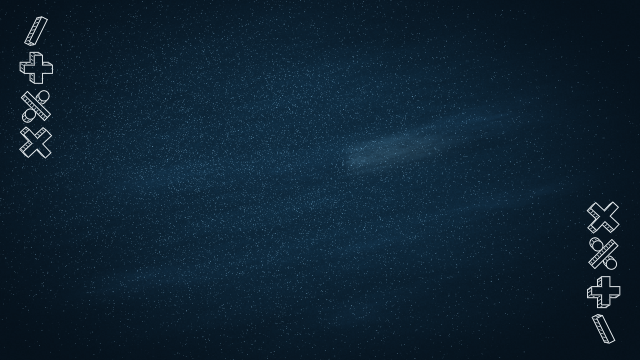
A Shadertoy shader for this texture:

```glsl
// Dusty navy chalkboard with smears and two columns of hatched block arithmetic signs.

float hash(vec2 p) {
    vec3 q = fract(vec3(p.xyx) * 0.1031);
    q += dot(q, q.yzx + 33.33);
    return fract((q.x + q.y) * q.z);
}

float noise(vec2 p) {
    vec2 i = floor(p), f = fract(p);
    f = f * f * (3.0 - 2.0 * f);
    return mix(mix(hash(i), hash(i + vec2(1, 0)), f.x),
               mix(hash(i + vec2(0, 1)), hash(i + vec2(1, 1)), f.x), f.y);
}

float fbm(vec2 p) {
    float sum = 0.0, amp = 0.5;
    for (int i = 0; i < 5; i++) {
        sum += amp * noise(p);
        p = p * 2.03 + 17.3;
        amp *= 0.5;
    }
    return sum;
}

vec2 rotate(vec2 p, float a) {
    float c = cos(a), s = sin(a);
    return vec2(c * p.x + s * p.y, c * p.y - s * p.x);
}

float box(vec2 p, vec2 b) {
    vec2 d = abs(p) - b;
    return length(max(d, 0.0)) + min(max(d.x, d.y), 0.0);
}

float plusShape(vec2 p, vec2 b) {
    return min(box(p, b), box(p, b.yx));
}

// Soft elongated chalk smear, tilted along the wiping direction
float smear(vec2 p, vec2 centre, vec2 size) {
    vec2 q = rotate(p - centre, 0.2) / size;
    return exp(-dot(q, q));
}

// Front face of sign 0..3: slash, plus, percent, times
float signFace(vec2 p, int kind) {
    if (kind == 0) return box(rotate(p - vec2(0.14, 0.02), 1.11), vec2(0.84, 0.19));
    if (kind == 1) return plusShape(p - vec2(0.14, -0.06), vec2(0.85, 0.25));
    if (kind == 3) return plusShape(rotate(p - vec2(0.08, -0.06), 0.75), vec2(0.96, 0.23));
    float discs = min(length(p - vec2(0.48, 0.58)), length(p - vec2(-0.34, -0.52))) - 0.31;
    return min(discs, box(rotate(p - vec2(0.08, 0.06), -0.78), vec2(0.98, 0.14)));
}

// Anti-aliased line of a given half width
float stroke(float d, float halfWidth, float aa) {
    return 1.0 - smoothstep(halfWidth - 0.6 * aa, halfWidth + 0.6 * aa, abs(d));
}

float chalkSign(vec2 p, int kind, float aa) {
    vec2 depth = kind == 0 ? vec2(-0.28, -0.06) : kind == 1 ? vec2(-0.25, 0.17)
               : kind == 2 ? vec2(-0.17, -0.18) : vec2(-0.2, 0.15);
    float face = signFace(p, kind), solid = face;
    for (int i = 1; i <= 6; i++)
        solid = min(solid, signFace(p - depth * float(i) / 6.0, kind));
    float ink = max(stroke(face, 0.03, aa), stroke(solid, 0.03, aa));
    // Hatching on the extruded sides, parallel to the depth
    float across = dot(p, normalize(vec2(-depth.y, depth.x)));
    float hatch = stroke((fract(across / 0.19) - 0.5) * 0.19, 0.025, aa);
    hatch *= smoothstep(0.0, aa, face) * (1.0 - smoothstep(-aa, 0.0, solid));
    return max(ink, 0.8 * hatch);
}

void mainImage(out vec4 fragColor, in vec2 fragCoord) {
    vec2 uv = fragCoord / iResolution.xy;
    vec2 p = fragCoord / iResolution.y;
    float aspect = iResolution.x / iResolution.y;

    // Board with vignette and slanted wipe streaks
    float d = length((uv - vec2(0.47, 0.53)) / vec2(0.56, 0.62));
    float light = 1.0 - smoothstep(0.2, 1.15, d);
    vec2 wiped = rotate(p, 0.2);
    float streaks = fbm(wiped * vec2(3.0, 15.0));
    float fibres = fbm(wiped * vec2(14.0, 90.0) + 5.0);
    float tone = light * (0.66 + 0.6 * streaks) + 0.25 * light * (fibres - 0.48);
    vec3 col = mix(vec3(0.022, 0.068, 0.108), vec3(0.058, 0.166, 0.245), tone);

    // Broad faint smears
    float haze = 0.6 * smear(p, vec2(1.33, 0.66), vec2(0.17, 0.045))
               + 0.4 * smear(p, vec2(0.86, 0.53), vec2(0.3, 0.035))
               + 0.45 * smear(p, vec2(0.41, 0.5), vec2(0.16, 0.025))
               + 0.45 * smear(p, vec2(1.42, 0.45), vec2(0.18, 0.025))
               + 0.4 * smear(p, vec2(0.44, 0.23), vec2(0.16, 0.035))
               + 0.35 * smear(p, vec2(1.03, 0.32), vec2(0.1, 0.025))
               + 0.3 * smear(p, vec2(1.0, 0.13), vec2(0.09, 0.03));
    col += vec3(0.03, 0.06, 0.085) * haze * (0.3 + fibres + 0.4 * streaks);

    // Bright smear with a crisp left end
    float bright = smear(p, vec2(1.07, 0.575), vec2(0.15, 0.039));
    bright *= smoothstep(0.94, 0.985, p.x + 0.03 * (fibres - 0.5));
    col += vec3(0.11, 0.14, 0.15) * bright * (0.35 + 1.1 * fibres);

    // Fine chalk dust on two turned grids, densest left of the middle
    vec2 spread = (p - vec2(0.66, 0.55)) / vec2(0.55, 0.36);
    float density = 0.15 * light + 0.6 * exp(-dot(spread, spread)) * (0.4 + streaks);
    for (int i = 0; i < 2; i++) {
        vec2 g = rotate(p, 0.55 + 0.7 * float(i)) * (230.0 - 60.0 * float(i)) + 400.0;
        vec2 cell = floor(g);
        vec2 spot = 0.25 + 0.5 * vec2(hash(cell + 7.1), hash(cell + 43.7));
        float speck = 1.0 - smoothstep(0.05, 0.5, length(g - cell - spot));
        float present = step(hash(cell + 91.3), density);
        float power = hash(cell + 13.9);
        col += vec3(0.17, 0.21, 0.23) * speck * present * power * power * power;
    }
    col *= 0.95 + 0.1 * hash(floor(p * 288.0));

    // Left column; the right one is its vertical reflection
    vec2 m = p.x > 0.5 * aspect ? vec2(p.x - aspect + 0.2015, 1.0 - p.y) : p;
    float row = clamp(round((0.914 - m.y) / 0.1035), 0.0, 3.0);
    vec2 q = (m - vec2(0.1, 0.914 - 0.1035 * row)) / 0.046;
    float ink = chalkSign(q, int(row), 1.0 / (0.046 * iResolution.y));
    col = mix(col, vec3(0.93, 0.95, 0.96), 0.95 * ink);

    fragColor = vec4(col, 1.0);
}
```
